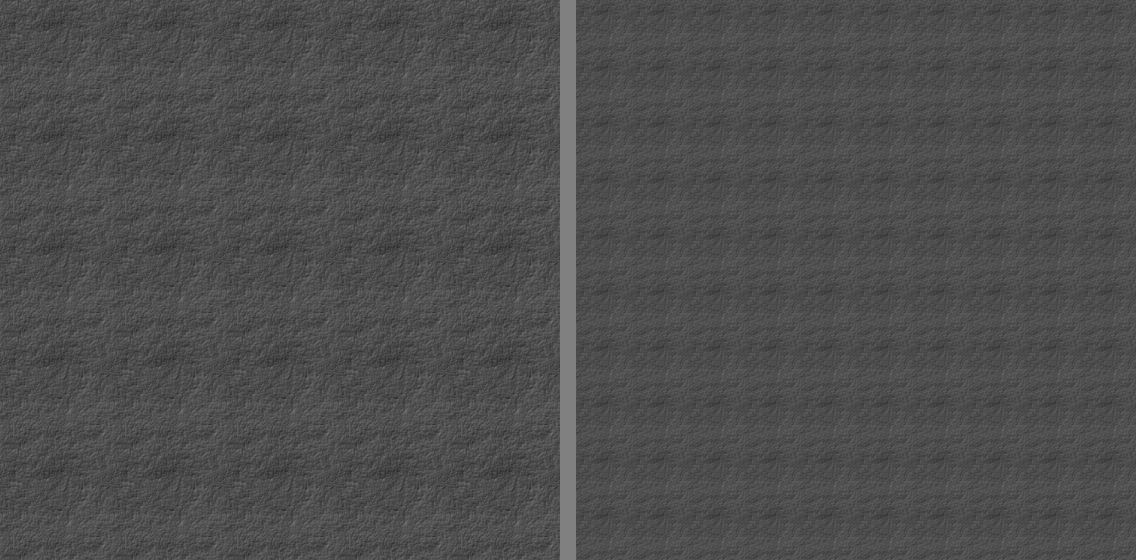
Left: one tile. Right: repeated 2 by 2.
Reproduce this texture procedurally as a three.js fragment shader.

```glsl
// Dark grey embossed leather-like paper: a finely grained relief tile repeated five by five.
varying vec2 vUv;

#define REPEATS 5.0
#define BASE_COLOR vec3(0.304)
#define LIGHT_STEP vec2(-0.17, 0.19)
#define BASE_CELLS 6.0
#define OCTAVES 4
#define RELIEF 0.034
#define OCTAVE_GAIN 1.55
#define CREASE 0.25
#define WARP 0.035
#define BAND_TONE 0.010
#define MOTTLE 0.018
#define STAIN 0.022

const float TAU = 6.2831853;

// Unit gradient of a lattice point, different for every seed
vec2 latticeGradient(vec2 cell, float seed) {
  vec3 h = fract(vec3(cell.xyx + seed * 7.3) * vec3(0.1031, 0.1030, 0.0973));
  h += dot(h, h.yzx + 33.33);
  float angle = TAU * fract((h.x + h.y) * h.z);
  return vec2(cos(angle), sin(angle));
}

// Gradient noise that wraps after the given number of cells
float wrapNoise(vec2 p, vec2 period, float seed) {
  vec2 cell = floor(p);
  vec2 f = p - cell;
  vec2 s = f * f * f * (f * (f * 6.0 - 15.0) + 10.0);
  vec2 lo = mod(cell, period);
  vec2 hi = mod(cell + 1.0, period);
  float a = dot(latticeGradient(lo, seed), f);
  float b = dot(latticeGradient(vec2(hi.x, lo.y), seed), f - vec2(1.0, 0.0));
  float c = dot(latticeGradient(vec2(lo.x, hi.y), seed), f - vec2(0.0, 1.0));
  float d = dot(latticeGradient(hi, seed), f - 1.0);
  return mix(mix(a, b, s.x), mix(c, d, s.x), s.y);
}

// Surface height of one octave, partly folded into sharp creases
float foldedHeight(vec2 p, float cells, float seed) {
  float n = wrapNoise(p, vec2(cells), seed);
  return mix(n, -1.6 * abs(n), CREASE);
}

// Brightness of the grain under a light from the upper left
float emboss(vec2 uv) {
  float cells = BASE_CELLS;
  float weight = RELIEF;
  float shade = 0.0;
  for (int i = 0; i < OCTAVES; i++) {
    float seed = float(i) + 3.0;
    vec2 p = uv * cells + 0.37 * seed;
    shade += weight * (foldedHeight(p - LIGHT_STEP, cells, seed)
                     - foldedHeight(p + LIGHT_STEP, cells, seed));
    cells *= 2.0;
    weight *= OCTAVE_GAIN;
  }
  return shade;
}

// Soft round spot that wraps around the tile
float softSpot(vec2 uv, vec2 center, vec2 tightness) {
  return exp(dot(cos(TAU * (uv - center)) - 1.0, tightness));
}

void main() {
  vec2 tile = fract(vUv * REPEATS);

  // Bend the grain so that it does not follow the lattice
  vec2 bend = vec2(wrapNoise(tile * 4.0, vec2(4.0), 11.0),
                   wrapNoise(tile * 4.0, vec2(4.0), 12.0));
  vec2 bent = tile + WARP * bend;

  // Skewed lattice that still wraps: broad folds rise to the right
  vec2 skewed = vec2(bent.x, bent.y - bent.x);
  float folds = wrapNoise(skewed * vec2(3.0, 5.0), vec2(3.0, 5.0), 13.0);
  float patches = wrapNoise(bent * 3.0, vec2(3.0), 14.0);

  // Broad light and dark areas
  float tone = BAND_TONE * cos(TAU * (tile.y - 0.28));
  tone += MOTTLE * (folds + patches);
  tone -= STAIN * softSpot(bent, vec2(0.47, 0.80), vec2(5.0, 6.0));
  tone -= STAIN * softSpot(bent, vec2(0.13, 0.46), vec2(3.0, 40.0));

  gl_FragColor = vec4(BASE_COLOR + tone + emboss(bent), 1.0);
}
```
